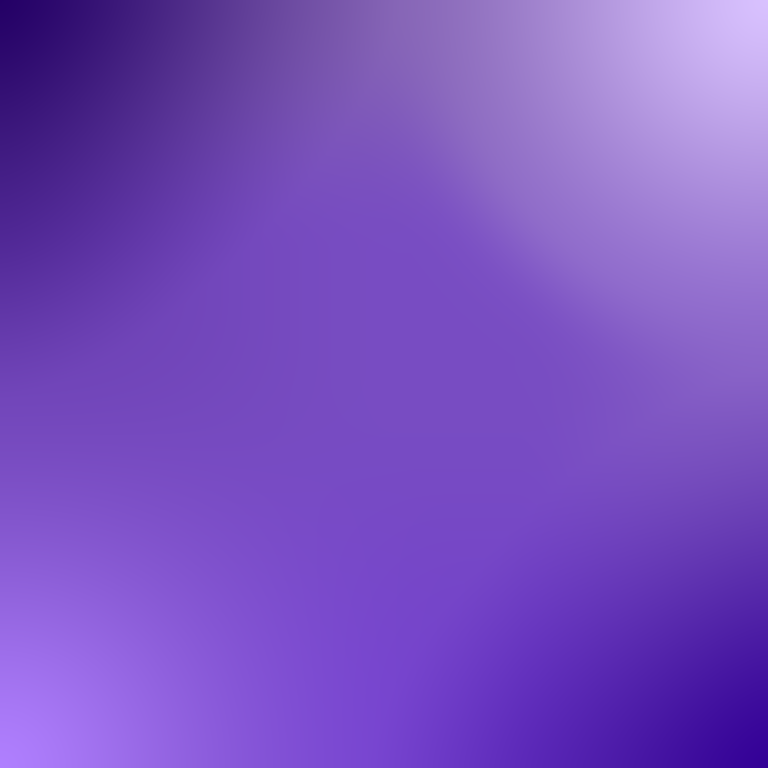
Give the GLSL for this background, as a three.js fragment shader.

```glsl
#define CENTER vec3(0.47, 0.30, 0.76)
#define TOP vec3(0.51, 0.38, 0.70)
#define RIGHT vec3(0.52, 0.37, 0.77)
#define BOTTOM vec3(0.45, 0.25, 0.80)
#define LEFT vec3(0.42, 0.25, 0.70)
#define TOP_LEFT vec3(0.14, 0.00, 0.40)
#define TOP_RIGHT vec3(0.85, 0.76, 1.00)
#define BOTTOM_LEFT vec3(0.69, 0.50, 1.00)
#define BOTTOM_RIGHT vec3(0.20, 0.00, 0.59)
#define CORNER_REACH vec3(0.52, 0.68, 0.57) // shades, bottom left, top right
#define EDGE_REACH vec2(0.33, 0.52)         // top and right, bottom and left
#define ROUNDNESS vec2(1.45, 2.0)           // shades, lights; 2 = circle

varying vec2 vUv;

// Tint that eases from 1 on an edge to 0 at the reach
float edgeTint(float depth, float reach) {
  return 1.0 - smoothstep(0.0, reach, depth);
}

// Glow around a corner, halfway between a linear and an eased falloff
float cornerGlow(vec2 corner, float reach, float roundness) {
  vec2 offset = pow(abs(vUv - corner), vec2(roundness));
  float radius = pow(offset.x + offset.y, 1.0 / roundness);
  float level = clamp(1.0 - radius / reach, 0.0, 1.0);
  return mix(level, smoothstep(0.0, 1.0, level), 0.5);
}

void main() {
  vec2 low = vUv;
  vec2 high = 1.0 - vUv;

  // Soft tints along the edges
  vec3 color = CENTER;
  color = mix(color, BOTTOM, edgeTint(low.y, EDGE_REACH.y));
  color = mix(color, LEFT, edgeTint(low.x, EDGE_REACH.y));
  color = mix(color, RIGHT, edgeTint(high.x, EDGE_REACH.x));
  color = mix(color, TOP, edgeTint(high.y, EDGE_REACH.x));

  // Shade in two corners, a wide glow in the third
  float leftShade = cornerGlow(vec2(0.0, 1.0), CORNER_REACH.x, ROUNDNESS.x);
  float rightShade = cornerGlow(vec2(1.0, 0.0), CORNER_REACH.x, ROUNDNESS.x);
  float wideGlow = cornerGlow(vec2(0.0, 0.0), CORNER_REACH.y, ROUNDNESS.y);
  color = mix(color, TOP_LEFT, leftShade);
  color = mix(color, BOTTOM_RIGHT, rightShade);
  color = mix(color, BOTTOM_LEFT, pow(wideGlow, 1.7));

  // Pale light with a muted rim that forms a faint crease
  float paleGlow = cornerGlow(vec2(1.0, 1.0), CORNER_REACH.z, ROUNDNESS.y);
  vec3 rim = mix(TOP, RIGHT, smoothstep(0.0, 0.4, high.y));
  color = mix(color, rim, smoothstep(0.05, 0.25, paleGlow));
  color = mix(color, TOP_RIGHT, pow(paleGlow, 1.35));

  gl_FragColor = vec4(color, 1.0);
}
```
